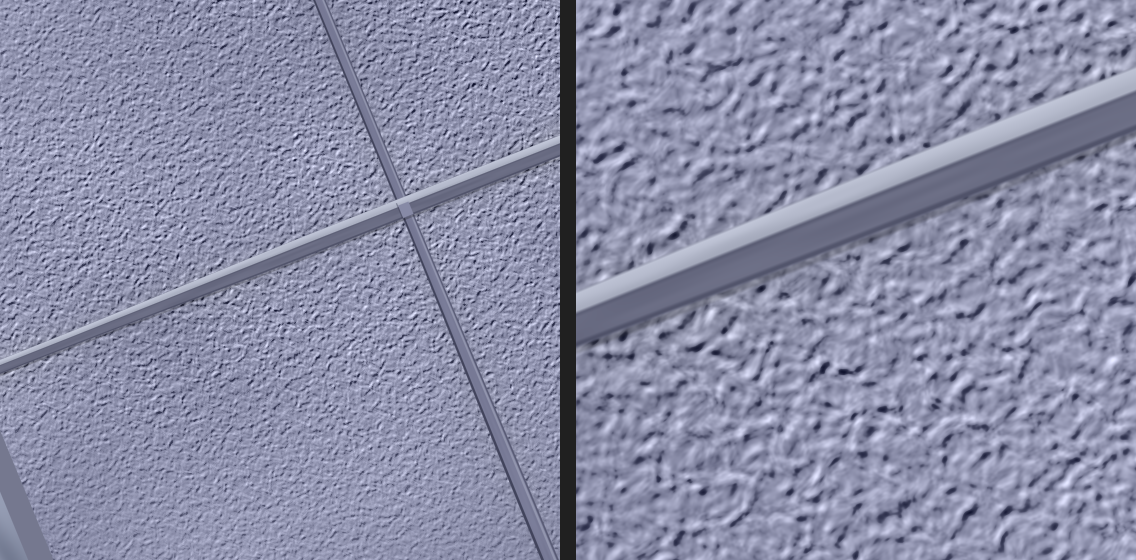
Left: the whole. Right: its middle third, enlarged.
Write a three.js fragment shader that draws this texture.

```glsl
// Tilted stucco ceiling boards held by crossing metal rails, in cool blue-grey light.
varying vec2 vUv;

// Layout, in canvas units
const vec2 CROSSING = vec2(0.7227, 0.630);
const vec2 MAIN_NORMAL = vec2(-0.367, 0.930);
const vec2 CROSS_NORMAL = vec2(0.925, 0.381);
const float BOARD_WIDTH = 0.82;
const float EDGE = 0.0013;

// Stucco
const float GRAIN_SCALE = 190.0;
const float GRAIN_DEPTH = 0.40;
const float PIT_DEPTH = 0.15;
const vec2 GRAIN_AXIS = vec2(0.80, 0.60);
const float GRAIN_STRETCH = 0.25;
const vec2 LIGHT_STEP = vec2(-0.0013, 0.0018);

// Colours
const vec3 BOARD = vec3(0.552, 0.563, 0.672);
const vec3 GRIME = vec3(0.50, 0.515, 0.56);
const vec3 HIGHLIGHT = vec3(0.75, 0.77, 0.84);
const vec3 MAIN_FACE = vec3(0.41, 0.42, 0.51);
const vec3 CROSS_FACE = vec3(0.47, 0.48, 0.59);
const vec3 SHADOW = vec3(0.22, 0.23, 0.32);
const vec3 METAL = vec3(0.54, 0.57, 0.66);

float hash(vec2 p) {
  vec3 q = fract(p.xyx * 0.1031);
  q += dot(q, q.yzx + 33.33);
  return fract((q.x + q.y) * q.z);
}

float noise(vec2 p) {
  vec2 i = floor(p), f = fract(p);
  f = f * f * (3.0 - 2.0 * f);
  return mix(mix(hash(i), hash(i + vec2(1.0, 0.0)), f.x),
             mix(hash(i + vec2(0.0, 1.0)), hash(i + 1.0), f.x), f.y);
}

// Plaster height: warped octaves, stretched on one axis and turned to hide the lattice
float stucco(vec2 p) {
  vec2 q = (p - GRAIN_AXIS * dot(p, GRAIN_AXIS) * GRAIN_STRETCH) * GRAIN_SCALE + 40.0;
  q += 0.9 * vec2(noise(q * 0.45), noise(q * 0.45 + 71.0));
  float height = 0.0, weight = 0.68;
  for (int i = 0; i < 3; i++) {
    q = mat2(0.81, 0.59, -0.59, 0.81) * q;
    height += weight * noise(q);
    q = q * 1.7 + 17.0;
    weight *= 0.5;
  }
  return height;
}

// Soft-edged cover of the interval from lo to hi
float band(float x, float lo, float hi) {
  return smoothstep(lo - EDGE, lo + EDGE, x) * (1.0 - smoothstep(hi - EDGE, hi + EDGE, x));
}

vec3 boardColor(vec2 p, float railDist) {
  float relief = stucco(p - LIGHT_STEP) - stucco(p + LIGHT_STEP);
  float patches = noise(p * 7.0 + 5.0);
  float contrast = mix(0.58, 1.05, smoothstep(0.0, 0.5, p.y));
  contrast *= 0.82 + 0.36 * patches;
  contrast *= mix(0.7, 1.0, smoothstep(0.0, 0.5, length(p - vec2(0.0, 1.0))));
  float tone = relief * GRAIN_DEPTH;
  tone -= PIT_DEPTH * smoothstep(0.2, 0.5, -relief);
  float dirt = 0.6 * exp(-railDist * 34.0) * (0.4 + 0.9 * patches);
  vec3 c = mix(BOARD, GRIME, dirt);
  return c + tone * contrast + 0.05 * (noise(p * 3.0) - 0.42) + 0.035 * (patches - 0.5);
}

// Main rail: bright upper lip, darker face, shadow beneath
vec3 mainRail(vec3 c, float s, float along) {
  float h = mix(0.0118, 0.0176, smoothstep(-0.75, -0.15, along));
  float shade = 0.04 * (noise(vec2(along * 16.0, s * 220.0)) - 0.5);
  c *= 1.0 - 0.22 * band(s, -h - 0.004, -h);
  c = mix(c, MAIN_FACE + shade, band(s, -h, h));
  c = mix(c, HIGHLIGHT + shade - 0.10 * smoothstep(h, h * 0.2, s), band(s, h * 0.25, h));
  c = mix(c, SHADOW, 0.5 * band(s, -h, -h * 0.82));
  return mix(c, SHADOW, 0.25 * band(s, h * 0.12, h * 0.25));
}

// Cross rail: widens downward, dark left side, thin right rim
vec3 crossRail(vec3 c, float s, float y) {
  float h = mix(0.0145, 0.0102, smoothstep(0.0, 0.65, y));
  float shade = 0.03 * (noise(vec2(s * 240.0, y * 14.0)) - 0.5);
  c = mix(c, CROSS_FACE + shade, band(s, -h, h));
  c = mix(c, SHADOW, 0.85 * band(s, -h, -h * 0.68));
  c = mix(c, HIGHLIGHT, 0.35 * band(s, h * 0.45, h * 0.72));
  return mix(c, SHADOW, 0.5 * band(s, h * 0.8, h));
}

// Smooth metal strip beyond the next board edge
vec3 sideMetal(vec3 c, float s, float y) {
  float streak = noise(vec2(s * 28.0 + y * 5.0, y * 9.0));
  vec3 metal = METAL + 0.2 * (streak - 0.7);
  metal = mix(metal, MAIN_FACE + 0.05, band(s, -0.042, 0.0));
  return mix(c, metal, 1.0 - smoothstep(-EDGE, EDGE, s));
}

void main() {
  vec2 p = vUv, d = p - CROSSING;
  float mainDist = dot(d, MAIN_NORMAL);
  float crossDist = dot(d, CROSS_NORMAL);

  vec3 c = boardColor(p, min(abs(mainDist), abs(crossDist) + 0.02));
  c = sideMetal(c, crossDist + BOARD_WIDTH, p.y);
  c = crossRail(c, crossDist, p.y);
  c = mainRail(c, mainDist, crossDist);

  // Joint plate and its seam
  float plate = band(crossDist, -0.010, 0.010) * band(mainDist, -0.017, 0.007);
  c = mix(c, CROSS_FACE + 0.06, plate);
  c = mix(c, SHADOW, 0.5 * band(crossDist, -0.012, -0.010) * band(mainDist, -0.017, 0.012));
  gl_FragColor = vec4(clamp(c, 0.0, 1.0), 1.0);
}
```
